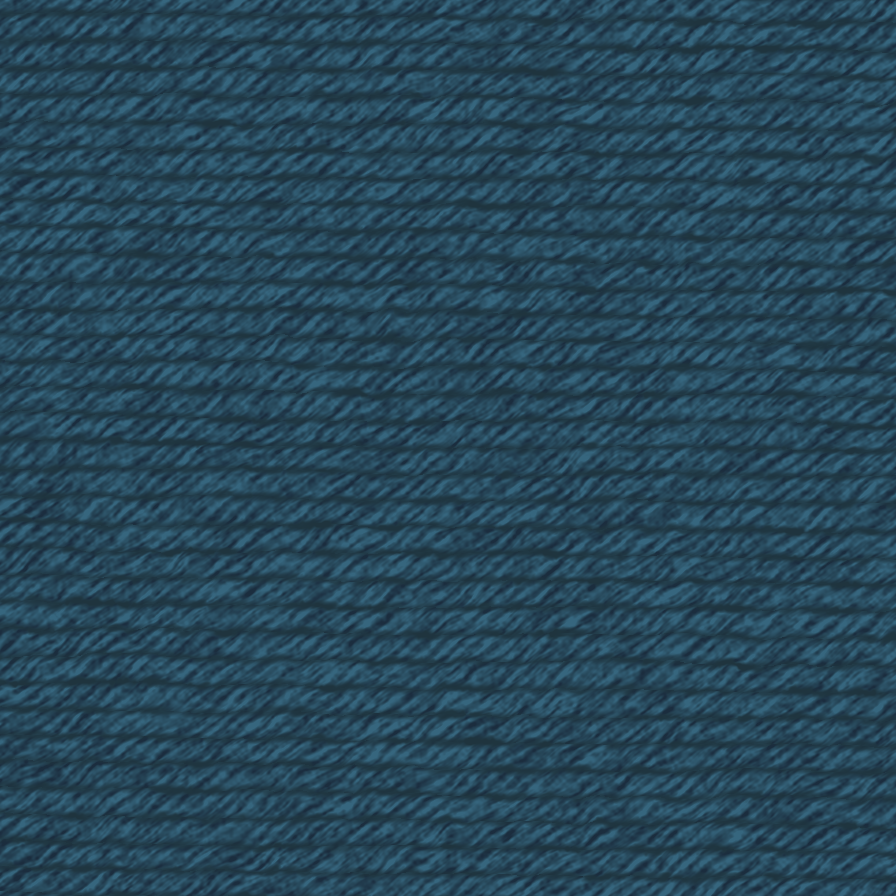
This texture is drawn by a WebGL 2 fragment shader. Its source:

```glsl
#version 300 es
precision highp float;
// Teal yarn wound in close horizontal rows, each a twist of slanted, fuzzy plies.

uniform vec2 u_resolution;
out vec4 outColor;

const float ROWS = 33.5;         // strands up the canvas
const float PLIES = 50.0;        // twists across the canvas
const float ROW_DROP = 0.012;    // fall of each row towards the right
const float ROW_WOBBLE = 0.20;   // waviness, in row heights
const float LEAN = 1.60;         // slant of the plies, in ply widths per row
const float CURL = 0.8;          // extra slant near the strand edges
const float TWIST_JITTER = 0.8;  // uneven ply spacing
const float GAP_WIDTH = 0.23;    // soft gap on each side, in row heights
const float GAP_DEPTH = 0.80;
const float GAP_BREAKS = 0.60;   // how unevenly the gaps darken
const float FRAY = 0.16;         // fibres reaching into the gaps

const vec3 SHADOW = vec3(0.105, 0.175, 0.245);
const vec3 BODY = vec3(0.153, 0.283, 0.355);
const vec3 SHEEN = vec3(0.212, 0.400, 0.495);
const vec3 GAP = vec3(0.120, 0.205, 0.245);
const float TAU = 6.28318;

float hash(vec2 p) {
  return fract(sin(dot(p, vec2(12.9898, 78.233))) * 43758.5);
}

float noise(vec2 p) {
  vec2 cell = floor(p);
  vec2 f = fract(p);
  f = f * f * (3.0 - 2.0 * f);
  float low = mix(hash(cell), hash(cell + vec2(1.0, 0.0)), f.x);
  float high = mix(hash(cell + vec2(0.0, 1.0)), hash(cell + 1.0), f.x);
  return mix(low, high, f.y);
}

// Noise centred on zero
float vary(vec2 p) {
  return noise(p) - 0.5;
}

vec3 yarnColor(float tone) {
  vec3 dark = mix(SHADOW, BODY, clamp(tone * 2.0, 0.0, 1.0));
  return mix(dark, SHEEN, clamp(tone * 2.0 - 1.0, 0.0, 1.0));
}

void main() {
  vec2 p = gl_FragCoord.xy / u_resolution;

  // Rows: sloped, gently wavy strands
  float y = (p.y + ROW_DROP * p.x) * ROWS;
  y += ROW_WOBBLE * vary(vec2(p.x * 7.0, p.y * ROWS * 0.45));
  y += 0.18 * vary(vec2(p.x * 48.0, p.y * ROWS * 0.8));
  float row = floor(y);
  float v = fract(y) - 0.5;

  // Plies: helix coordinate with its own phase in every row
  float u = p.x * PLIES - LEAN * (v + CURL * v * v * v);
  u += TWIST_JITTER * vary(vec2(p.x * 18.0, row * 3.7));
  u += 17.0 * hash(vec2(row, 4.0));
  float grooveStrength = 0.5 + noise(vec2(u * 0.8, row * 5.3));
  float ply = cos(TAU * u) * grooveStrength;

  // Fibres: short streaks along the plies, plus loose fuzz
  float broad = vary(vec2(u * 2.3, v * 2.2 + row * 7.1));
  float fine = vary(vec2(u * 4.7, v * 4.2 + row * 13.3));
  float fuzz = vary(p * 240.0);
  float patches = vary(p * vec2(9.0, 13.0));

  float tone = 0.53 + 0.23 * ply + 0.44 * broad + 0.64 * fine;
  tone += 0.42 * fuzz + 0.04 * patches;
  tone += 0.03 * (hash(vec2(row, 9.0)) - 0.5);

  // Rounded strand, then a frayed gap shared by both neighbours
  tone += 0.06 - 0.50 * v * v;
  float strayFibres = vary(vec2(p.x * 110.0 - y * 2.5, y * 1.7));
  float edge = abs(v) + FRAY * (strayFibres + 0.7 * fuzz);
  float gap = smoothstep(0.5 - GAP_WIDTH, 0.5, edge);
  gap *= GAP_DEPTH + GAP_BREAKS * vary(vec2(p.x * 36.0, floor(y + 0.5) * 2.9));

  vec3 color = mix(yarnColor(tone), GAP, clamp(gap, 0.0, 1.0));
  outColor = vec4(color, 1.0);
}
```
